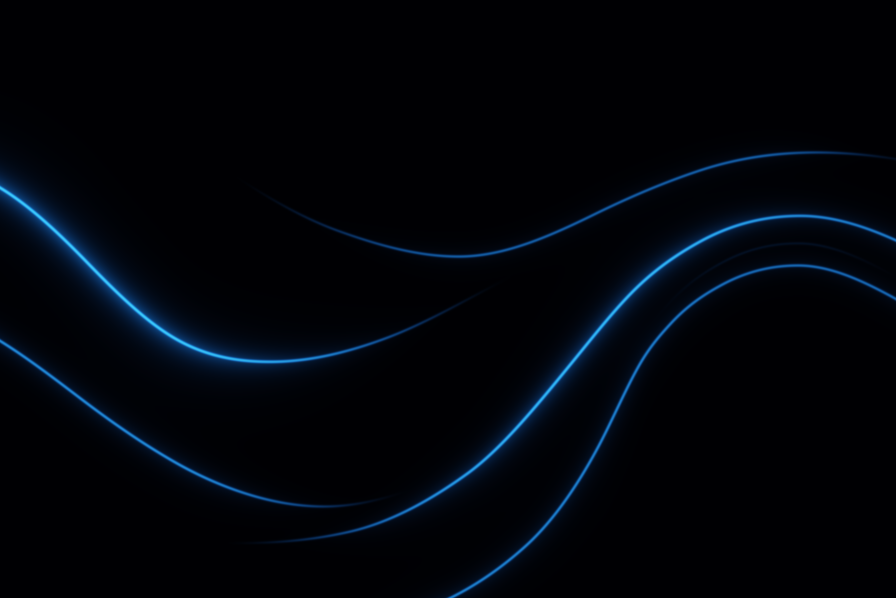
Write a Shadertoy shader that draws this background.

```glsl
// Height and slope at x of a smooth curve through nodes (x, y, slope)
vec2 curveAt(float x, vec3 nodes[8]) {
    vec3 a = nodes[0], b = nodes[1];
    for (int i = 1; i < 7; i++) {
        if (x >= nodes[i].x) { a = nodes[i]; b = nodes[i + 1]; }
    }
    float span = b.x - a.x;
    float t = clamp((x - a.x) / span, 0.0, 1.0), u = 1.0 - t;
    float y = mix(a.y, b.y, t * t * (3.0 - 2.0 * t))
            + span * t * u * (a.z * u - b.z * t);
    float slope = 6.0 * t * u * (b.y - a.y) / span
                + a.z * u * (1.0 - 3.0 * t) + b.z * t * (3.0 * t - 2.0);
    return vec2(y + slope * (x - a.x - t * span), slope);
}

// Light of one strand: a thin core, a close glow and a wide halo
float strand(vec2 p, vec2 curve, float power, float halo) {
    float d = abs(p.y - curve.x) * inversesqrt(1.0 + curve.y * curve.y);
    float thin = 0.0015;
    float width = length(vec2(thin, 0.45 / iResolution.y));
    float core = 2.3 * thin / width * exp(-0.5 * d * d / (width * width));
    float glow = 0.5 * exp(-d / 0.012) + halo * exp(-d / 0.036);
    return power * (core + power * glow);
}

void mainImage(out vec4 fragColor, in vec2 fragCoord) {
    vec2 p = fragCoord / iResolution.y;
    p.x *= 1.5 * iResolution.y / iResolution.x;
    float x = p.x;

    // Paths, each from left to right
    vec3 leftBright[8] = vec3[8](
        vec3(0.0, 0.686, -0.6), vec3(0.146, 0.561, -1.03),
        vec3(0.293, 0.434, -0.58), vec3(0.453, 0.395, 0.0),
        vec3(0.645, 0.434, 0.37), vec3(0.859, 0.539, 0.5),
        vec3(1.2, 0.7, 0.3), vec3(1.5, 0.75, 0.0));
    vec3 upper[8] = vec3[8](
        vec3(0.2, 0.83, -0.6), vec3(0.391, 0.707, -0.66),
        vec3(0.566, 0.614, -0.36), vec3(0.768, 0.571, 0.0),
        vec3(0.996, 0.642, 0.49), vec3(1.172, 0.715, 0.33),
        vec3(1.367, 0.745, 0.0), vec3(1.5, 0.734, -0.16));
    vec3 sweep[8] = vec3[8](
        vec3(0.371, 0.092, -0.02), vec3(0.586, 0.111, 0.23),
        vec3(0.781, 0.207, 0.72), vec3(0.957, 0.393, 1.22),
        vec3(1.055, 0.508, 1.03), vec3(1.172, 0.596, 0.55),
        vec3(1.34, 0.639, 0.0), vec3(1.5, 0.598, -0.45));
    vec3 leftLow[8] = vec3[8](
        vec3(0.0, 0.43, -0.62), vec3(0.137, 0.332, -0.76),
        vec3(0.293, 0.227, -0.57), vec3(0.42, 0.172, -0.3),
        vec3(0.543, 0.153, 0.0), vec3(0.684, 0.18, 0.35),
        vec3(1.0, 0.3, 0.3), vec3(1.5, 0.4, 0.0));
    vec3 rightLow[8] = vec3[8](
        vec3(0.754, 0.0, 0.5), vec3(0.879, 0.086, 0.9),
        vec3(1.0, 0.25, 1.85), vec3(1.07, 0.389, 1.75),
        vec3(1.123, 0.459, 1.08), vec3(1.211, 0.525, 0.53),
        vec3(1.336, 0.556, 0.0), vec3(1.5, 0.5, -0.55));

    // Strands fade along their length
    float light = strand(p, curveAt(x, leftBright),
        1.0 - smoothstep(0.22, 0.86, x), 0.14);
    light += strand(p, curveAt(x, upper),
        0.34 * smoothstep(0.38, 0.8, x) * (1.0 - 0.9 * smoothstep(1.25, 1.52, x)), 0.04);
    light += strand(p, curveAt(x, sweep),
        0.85 * smoothstep(0.37, 0.95, x) * (1.0 - 0.45 * smoothstep(1.05, 1.45, x)), 0.06);
    light += strand(p, curveAt(x, leftLow),
        0.55 * (1.0 - smoothstep(0.28, 0.69, x)), 0.05);
    vec2 arch = curveAt(x, rightLow);
    light += strand(p, arch, 0.5 - 0.12 * smoothstep(1.0, 1.3, x), 0.05);

    // Faint echo above the right arch
    light += strand(p, arch + vec2(0.037, 0.0),
        0.04 * smoothstep(1.08, 1.25, x) * (1.0 - smoothstep(1.35, 1.52, x)), 0.0);

    // Blue exposure over near black
    vec3 color = 1.0 - exp(-light * vec3(0.1, 0.58, 1.25));
    fragColor = vec4(color + vec3(0.0, 0.0, 0.01), 1.0);
}
```
